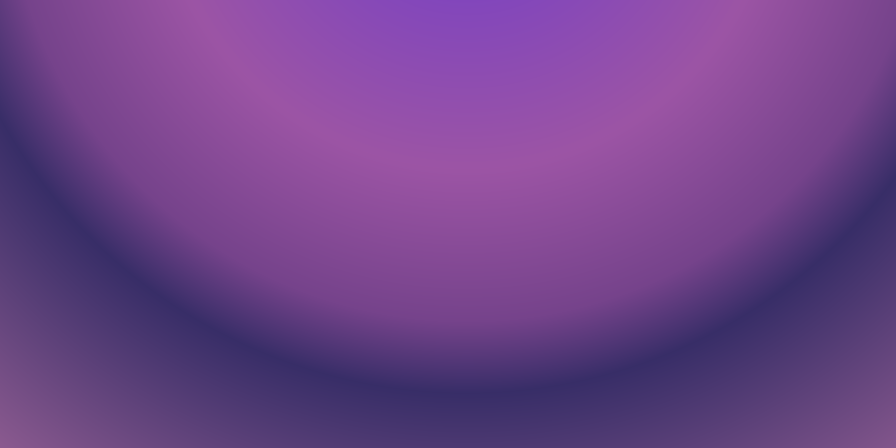
Reproduce this background procedurally as a Shadertoy shader.

```glsl
// A violet glow above the top edge, fading through pink to a dark blue ring and mauve corners.

const vec3 VIOLET = vec3(0.510, 0.275, 0.735);
const vec3 PINK   = vec3(0.610, 0.330, 0.645);
const vec3 PURPLE = vec3(0.460, 0.262, 0.545);
const vec3 INDIGO = vec3(0.218, 0.178, 0.405);
const vec3 MAUVE  = vec3(0.540, 0.350, 0.560);

// Linear position of a radius between two stops, clamped to 0..1
float ramp(float startRadius, float endRadius, float radius) {
    return clamp((radius - startRadius) / (endRadius - startRadius), 0.0, 1.0);
}

// Colour of the glow at a radius, in canvas heights
vec3 glowColor(float radius) {
    vec3 color = mix(VIOLET, PINK, ramp(0.31, 0.69, radius));
    color = mix(color, PURPLE, ramp(0.69, 1.03, radius));
    color = mix(color, INDIGO, ramp(1.03, 1.19, radius));
    return mix(color, MAUVE, ramp(1.19, 1.67, radius));
}

void mainImage(out vec4 fragColor, in vec2 fragCoord) {
    // Canvas coordinates: x is centred, y runs from 0 to 1
    vec2 position = vec2(fragCoord.x - 0.5 * iResolution.x, fragCoord.y) / iResolution.y;

    // The glow sits above the canvas, slightly right of the middle
    vec2 glowCenter = vec2(0.042, 1.3125);
    float radius = distance(position, glowCenter);

    fragColor = vec4(glowColor(radius), 1.0);
}
```
